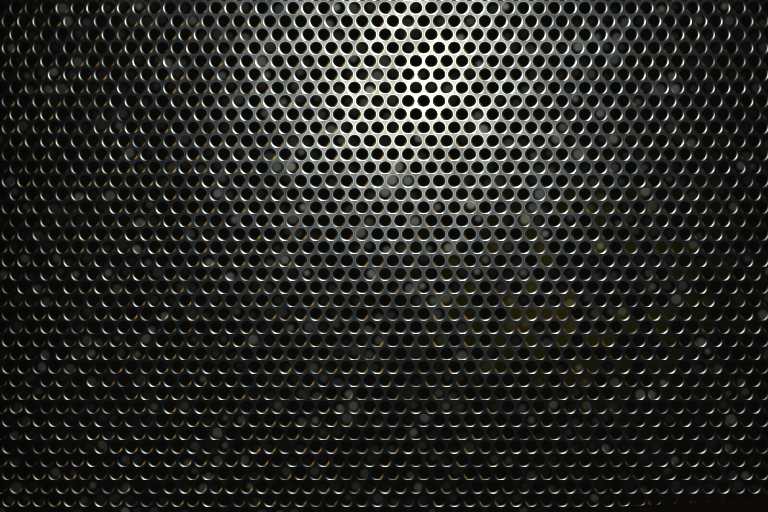
A Shadertoy shader for this texture:

```glsl
// Perforated steel grille: staggered round holes under a soft spotlight, with rim glints.

const float COLUMNS = 50.0;            // holes across the canvas width
const float ROW_PITCH = 0.8660254;     // row spacing, in hole spacings
const vec2  FIRST_HOLE = vec2(0.08, 0.52);
const float HOLE_RADIUS = 0.415;
const float RIM_WIDTH = 0.06;
const vec2  LIGHT_POS = vec2(0.54, 0.10);    // from top left, in canvas widths
const float CORE_SPREAD = 0.034;       // squared radius of the hot spot
const float HALO_SPREAD = 0.11;        // squared radius of the dim halo
const float BLOB_CHANCE = 0.4;         // share of holes with something pale behind
const vec3  STEEL = vec3(0.78, 0.87, 0.92);
const vec3  HOT_STEEL = vec3(0.98, 1.0, 0.92);
const vec3  GLINT = vec3(1.0, 1.0, 0.92);
const vec3  AMBER = vec3(0.80, 0.55, 0.20);
const vec3  HOLE_DARK = vec3(0.035, 0.034, 0.028);
const vec3  BLOB_GRAY = vec3(0.40, 0.41, 0.39);
const vec3  OLIVE = vec3(0.10, 0.09, 0.005);
const vec3  FRAME = vec3(0.05, 0.035, 0.028);

float hash(vec2 cell) {
    vec3 h = fract(cell.xyx * vec3(0.1031, 0.1030, 0.0973));
    h += dot(h, h.yzx + 33.33);
    return fract((h.x + h.y) * h.z);
}

float noise(vec2 p) {
    vec2 i = floor(p), f = fract(p);
    f = f * f * (3.0 - 2.0 * f);
    return mix(mix(hash(i), hash(i + vec2(1, 0)), f.x),
               mix(hash(i + vec2(0, 1)), hash(i + vec2(1, 1)), f.x), f.y);
}

// Bell curve around a radius
float band(float distance, float width) {
    return exp(-distance * distance / (width * width));
}

// Offset from the nearest hole centre; also returns the hole's index.
vec2 holeOffset(vec2 q, out vec2 cell) {
    q -= FIRST_HOLE;
    float row = floor(q.y / ROW_PITCH + 0.5);
    float shift = 0.5 * mod(row, 2.0);
    cell = vec2(floor(q.x - shift + 0.5), row);
    return q - vec2(cell.x + shift, row * ROW_PITCH);
}

// Dark interior with pale, out-of-focus shapes behind some holes.
vec3 holeColor(vec2 offset, vec2 cell, vec2 p, float halo) {
    vec2 id = cell + 17.0;
    vec2 centre = 0.4 * (vec2(hash(id + 31.0), hash(id + 57.0)) - 0.5);
    float size = mix(0.2, 0.36, hash(id + 83.0));
    float blob = 1.0 - smoothstep(size - 0.16, size + 0.14, length(offset - centre));
    float level = hash(id + 109.0);
    blob *= step(hash(id), BLOB_CHANCE) * (0.12 + 0.9 * level * level * level);
    vec3 color = HOLE_DARK + BLOB_GRAY * blob * (0.4 + 0.7 * halo);
    vec2 fromOlive = (p - vec2(0.74, 0.38)) / vec2(0.18, 0.13);
    float olive = exp(-dot(fromOlive, fromOlive)) * step(0.72, hash(id + 137.0));
    return color + OLIVE * olive;
}

void mainImage(out vec4 fragColor, in vec2 fragCoord) {
    vec2 p = vec2(fragCoord.x, iResolution.y - fragCoord.y) / iResolution.x;
    float pixel = COLUMNS / iResolution.x;
    vec2 cell;
    vec2 offset = holeOffset(p * COLUMNS, cell);
    float r = length(offset);
    vec2 outward = offset / max(r, 0.001);

    // Spotlight
    vec2 away = p - LIGHT_POS;
    float dist2 = dot(away, away);
    float core = exp(-dist2 / CORE_SPREAD);
    float halo = exp(-dist2 / HALO_SPREAD);

    // Sheet metal between the holes
    float worn = 0.75 + 0.5 * noise(p * COLUMNS * 0.7);
    float lit = (0.05 + 0.30 * halo + 0.55 * core) * worn;
    vec3 metal = mix(STEEL, HOT_STEEL, core) * lit;
    float web = smoothstep(-0.5, 0.5, (r - HOLE_RADIUS) / pixel);
    vec3 color = mix(holeColor(offset, cell, p, halo), metal, web);

    // Rim catches light on the side far from the spotlight
    float rim = band(r - HOLE_RADIUS, RIM_WIDTH);
    vec2 glintDir = normalize(away + vec2(0.0, 0.14));
    float facing = pow(max(dot(outward, glintDir), 0.0), 5.0);
    float strength = mix(0.55, 1.3, hash(cell + 211.0)) * (0.8 + 0.35 * halo);
    color += GLINT * rim * (facing * strength + 0.32 * halo * halo);

    // Small warm reflections on the lower inner wall
    vec2 amberDir = normalize(vec2(p.x < LIGHT_POS.x ? 0.8 : -0.8, 0.6));
    float wall = band(r - HOLE_RADIUS + 0.06, RIM_WIDTH);
    float amber = wall * pow(max(dot(outward, amberDir), 0.0), 8.0);
    float warmSide = 1.0 - smoothstep(0.3, 0.9, p.x);
    color += AMBER * amber * (0.35 + 0.5 * warmSide) * hash(cell + 263.0);

    // Edge shading and the slanted frame at the lower right
    color *= 1.0 - 0.3 * smoothstep(0.4, 0.56, abs(p.x - 0.52));
    float frameEdge = p.y - (0.704 - 0.055 * p.x);
    color = mix(color, FRAME, smoothstep(-0.5, 0.5, frameEdge * iResolution.x)
                              * smoothstep(0.6, 0.7, p.x));

    fragColor = vec4(clamp(color, 0.0, 1.0), 1.0);
}
```
